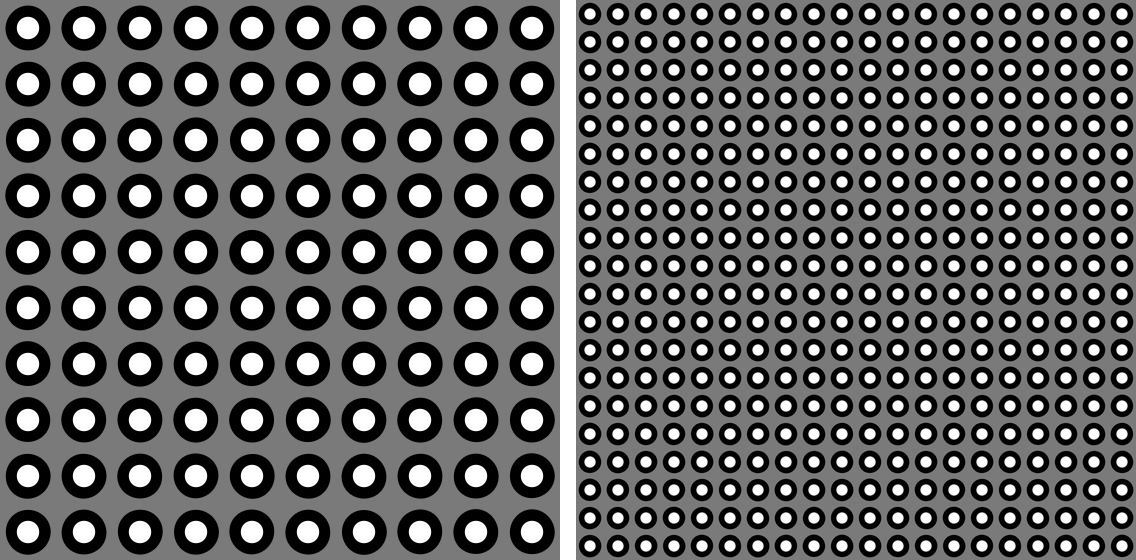
Left, the tile; right, the same tile 2 across and 2 down.
Give the GLSL for this pattern, as a WebGL 1 fragment shader.

```glsl
precision highp float;
// A ten by ten grid of thick black rings with white centres on flat grey.
// Each cell holds two antialiased discs; the black one is shifted and
// bent very slightly by a per-cell hash, while the white one stays centred.

uniform vec2 u_resolution;

const float REPEATS = 10.0;
const float RING_RADIUS = 0.4;    // in cell widths
const float CENTRE_RADIUS = 0.2;
const float RING_SHIFT = 0.006;
const float RING_WOBBLE = 0.003;
const float TAU = 6.2831853;

const vec3 GREY = vec3(0.48);
const vec3 BLACK = vec3(0.0);
const vec3 WHITE = vec3(1.0);

float hash(vec2 cell, float seed) {
    return fract(sin(dot(cell, vec2(127.1, 311.7)) + seed * 74.7) * 4375.85);
}

float discDistance(vec2 p, float radius) {
    return length(p) - radius;
}

// Disc whose edge bends gently in three lobes.
float wobblyDiscDistance(vec2 p, float radius, float wobble, float phase) {
    float angle = atan(p.y, p.x);
    return discDistance(p, radius + wobble * sin(3.0 * angle + phase));
}

float coverage(float dist, float pixel) {
    return clamp(0.5 - dist / pixel, 0.0, 1.0);
}

void main() {
    // Square cells, counted from the lower left.
    vec2 grid = gl_FragCoord.xy / u_resolution * REPEATS;
    vec2 cell = mod(floor(grid), REPEATS);
    vec2 p = fract(grid) - 0.5;
    float pixel = REPEATS / min(u_resolution.x, u_resolution.y);

    // Small irregularity of the ring.
    vec2 shift = RING_SHIFT * (2.0 * vec2(hash(cell, 1.0), hash(cell, 2.0)) - 1.0);
    float phase = TAU * hash(cell, 3.0);

    float ring = wobblyDiscDistance(p - shift, RING_RADIUS, RING_WOBBLE, phase);
    float centre = discDistance(p, CENTRE_RADIUS);

    // Paint from back to front.
    vec3 colour = mix(GREY, BLACK, coverage(ring, pixel));
    colour = mix(colour, WHITE, coverage(centre, pixel));
    gl_FragColor = vec4(colour, 1.0);
}
```
